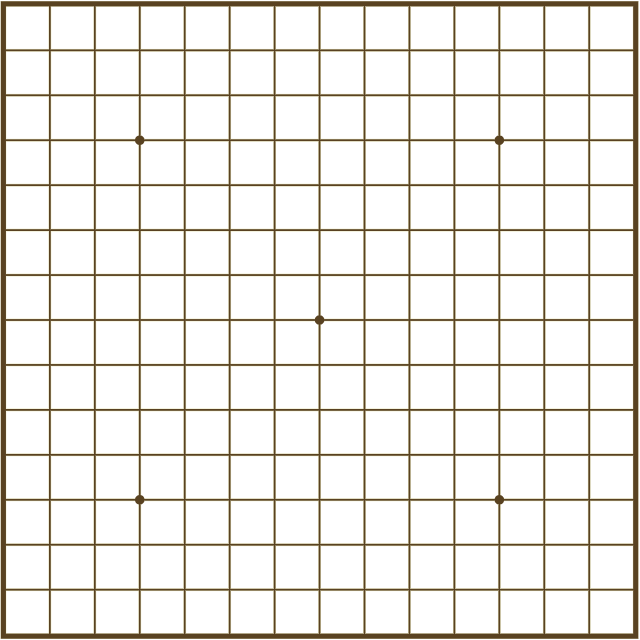
Give the GLSL for this pattern, as a Shadertoy shader.

```glsl
#define CELLS 14.0
#define CELL_SIZE 0.07023
#define GRID_CENTER vec2(-0.0007, 0.0)
#define LINE_HALF 0.0014
#define FRINGE 0.0008
#define FRAME_RADIUS 0.494
#define FRAME_HALF 0.004
#define DOT_RADIUS 0.0075
#define DOT_OFFSET 4.0
#define INK vec3(0.35, 0.26, 0.13)
#define KHAKI vec3(0.91, 0.90, 0.76)
#define PAPER vec3(1.0)

// Share of a pixel covered by a band centred on zero
float bandCoverage(float dist, float halfWidth, float pixel) {
    float far = clamp(dist + 0.5 * pixel, -halfWidth, halfWidth);
    float near = clamp(dist - 0.5 * pixel, -halfWidth, halfWidth);
    return (far - near) / pixel;
}

// Grid lines inside the frame, joined with the frame itself
float boardCoverage(vec2 p, float grow, float pixel) {
    float edge = max(abs(p.x), abs(p.y));
    vec2 toLine = p - CELL_SIZE * round(p / CELL_SIZE);
    float vertical = bandCoverage(toLine.x, LINE_HALF + grow, pixel);
    float horizontal = bandCoverage(toLine.y, LINE_HALF + grow, pixel);
    float grid = max(vertical, horizontal) * step(edge, 0.5 * CELLS * CELL_SIZE);
    float frame = bandCoverage(edge - FRAME_RADIUS, FRAME_HALF + 0.5 * grow, pixel);
    return max(grid, frame);
}

// Marker dots: one in the centre and four mirrored towards the corners
float dotCoverage(vec2 p, float pixel) {
    float dist = min(length(p), length(abs(p) - DOT_OFFSET * CELL_SIZE));
    return clamp(0.5 - (dist - DOT_RADIUS) / pixel, 0.0, 1.0);
}

void mainImage(out vec4 fragColor, in vec2 fragCoord) {
    float pixel = 1.0 / min(iResolution.x, iResolution.y);
    vec2 p = (fragCoord - 0.5 * iResolution.xy) * pixel - GRID_CENTER;

    // Pale fringe first, dark ink on top
    vec3 color = mix(PAPER, KHAKI, boardCoverage(p, FRINGE, pixel));
    float ink = max(boardCoverage(p, 0.0, pixel), dotCoverage(p, pixel));
    color = mix(color, INK, ink);

    fragColor = vec4(color, 1.0);
}
```
